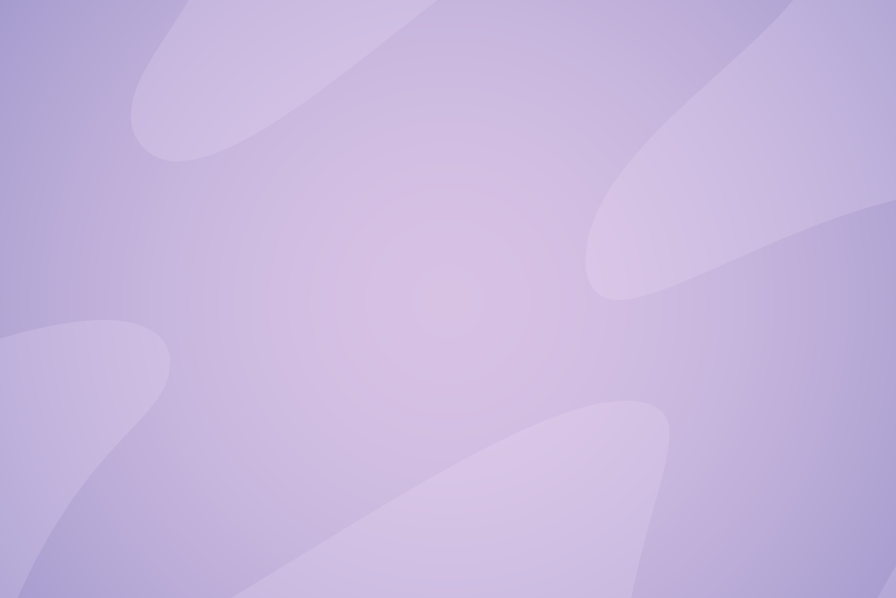
A WebGL 2 fragment shader for this background:

```glsl
#version 300 es
precision highp float;

uniform vec2 u_resolution;
out vec4 fragColor;

const vec2 CANVAS = vec2(1.5, 1.0);
const vec2 GLOW_CENTER = vec2(0.75, 0.496);
const float GLOW_RADIUS = 0.98;
const float GLOW_FALLOFF = 1.8;
const vec3 GLOW_COLOR = vec3(0.842, 0.76, 0.895);
const vec3 RIM_COLOR = vec3(0.615, 0.585, 0.793);
const vec3 LOBE_COLOR = vec3(0.98, 0.92, 1.0);
const float LOBE_OPACITY = 0.16;
const int CURVES = 3;
const int CURVE_STEPS = 12;

// Three joined cubics per lobe: edge, rounded tip, edge
const vec2 TOP_LOBE[10] = vec2[10](
    vec2(0.316, 1.0), vec2(0.270, 0.922), vec2(0.219, 0.867), vec2(0.219, 0.805),
    vec2(0.219, 0.762), vec2(0.254, 0.730), vec2(0.297, 0.730),
    vec2(0.404, 0.730), vec2(0.576, 0.879), vec2(0.732, 1.0));
const vec2 RIGHT_LOBE[10] = vec2[10](
    vec2(1.328, 1.0), vec2(1.234, 0.883), vec2(0.980, 0.727), vec2(0.980, 0.566),
    vec2(0.980, 0.523), vec2(1.0, 0.498), vec2(1.035, 0.498),
    vec2(1.119, 0.498), vec2(1.305, 0.619), vec2(1.5, 0.666));
const vec2 LEFT_LOBE[10] = vec2[10](
    vec2(0.0, 0.434), vec2(0.059, 0.451), vec2(0.121, 0.465), vec2(0.176, 0.465),
    vec2(0.242, 0.465), vec2(0.285, 0.438), vec2(0.285, 0.395),
    vec2(0.285, 0.297), vec2(0.152, 0.277), vec2(0.029, 0.0));
const vec2 BOTTOM_LOBE[10] = vec2[10](
    vec2(0.387, 0.0), vec2(0.645, 0.156), vec2(0.908, 0.330), vec2(1.045, 0.330),
    vec2(1.094, 0.330), vec2(1.121, 0.313), vec2(1.121, 0.277),
    vec2(1.121, 0.219), vec2(1.080, 0.121), vec2(1.057, 0.0));

// Points outside the canvas that close each lobe
const vec2 TOP_ANCHOR = vec2(0.5, 1.5);
const vec2 RIGHT_ANCHOR = vec2(1.9, 1.4);
const vec2 LEFT_ANCHOR = vec2(-0.4, -0.4);
const vec2 BOTTOM_ANCHOR = vec2(0.72, -0.5);

// Sliver in the lower right corner
const vec2 CORNER_POINT = vec2(1.469, 0.0);
const vec2 CORNER_NORMAL = vec2(0.868, -0.496);

vec2 cubic(vec2 a, vec2 b, vec2 c, vec2 d, float t) {
    float s = 1.0 - t;
    return s * s * s * a + 3.0 * s * s * t * b + 3.0 * s * t * t * c + t * t * t * d;
}

// Track the nearest squared distance and flip the sign at each crossing
void addEdge(vec2 p, vec2 a, vec2 b, inout float nearest, inout float side) {
    vec2 edge = b - a;
    vec2 offset = p - a;
    vec2 gap = offset - edge * clamp(dot(offset, edge) / dot(edge, edge), 0.0, 1.0);
    nearest = min(nearest, dot(gap, gap));
    if ((a.y > p.y) != (b.y > p.y)) {
        float crossing = a.x + (p.y - a.y) * edge.x / edge.y;
        if (p.x < crossing) side = -side;
    }
}

float lobeDistance(vec2 p, vec2 path[10], vec2 anchor) {
    float nearest = 1e3;
    float side = 1.0;
    vec2 previous = path[0];
    addEdge(p, anchor, previous, nearest, side);
    for (int i = 0; i < CURVES; i++) {
        int k = 3 * i;
        for (int j = 1; j <= CURVE_STEPS; j++) {
            float t = float(j) / float(CURVE_STEPS);
            vec2 next = cubic(path[k], path[k + 1], path[k + 2], path[k + 3], t);
            addEdge(p, previous, next, nearest, side);
            previous = next;
        }
    }
    addEdge(p, previous, anchor, nearest, side);
    return side * sqrt(nearest);
}

void main() {
    vec2 p = gl_FragCoord.xy / u_resolution * CANVAS;
    float pixel = CANVAS.y / u_resolution.y;

    // Radial glow
    float radius = distance(p, GLOW_CENTER) / GLOW_RADIUS;
    vec3 color = mix(GLOW_COLOR, RIM_COLOR, min(pow(radius, GLOW_FALLOFF), 1.0));

    // Translucent lobes
    float d = lobeDistance(p, TOP_LOBE, TOP_ANCHOR);
    d = min(d, lobeDistance(p, RIGHT_LOBE, RIGHT_ANCHOR));
    d = min(d, lobeDistance(p, LEFT_LOBE, LEFT_ANCHOR));
    d = min(d, lobeDistance(p, BOTTOM_LOBE, BOTTOM_ANCHOR));
    d = min(d, -dot(p - CORNER_POINT, CORNER_NORMAL));
    float coverage = 1.0 - smoothstep(-0.7 * pixel, 0.7 * pixel, d);
    color = mix(color, LOBE_COLOR, LOBE_OPACITY * coverage);

    fragColor = vec4(color, 1.0);
}
```
